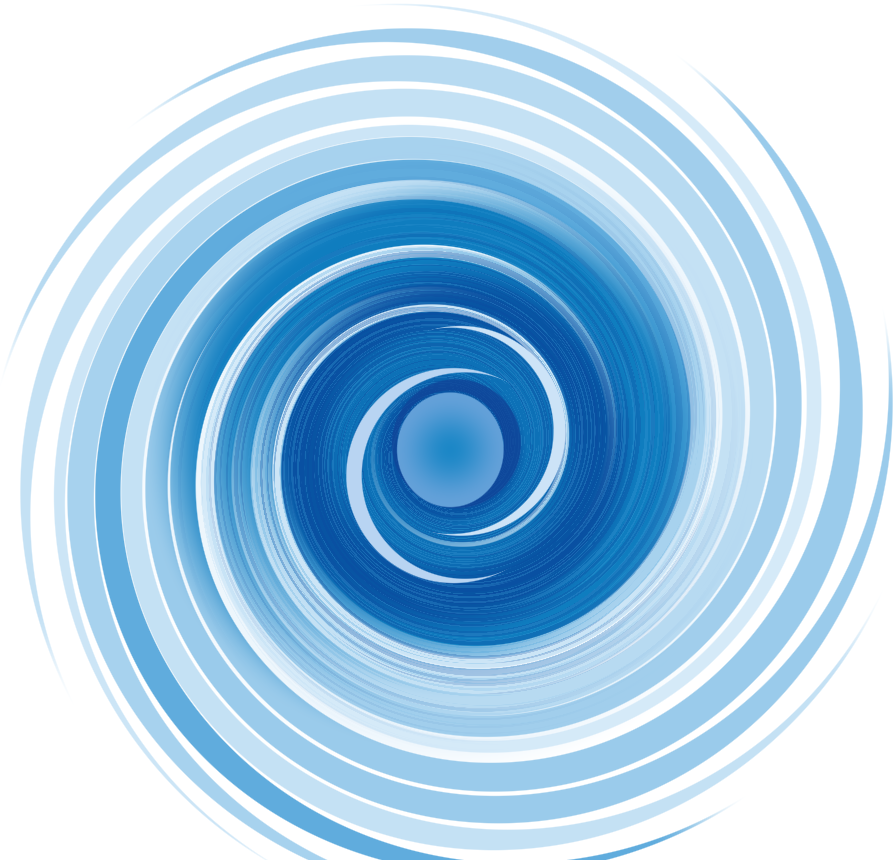
Give the GLSL for this background, as a Shadertoy shader.

```glsl
// A blue whirlpool of tapering spiral arms around a soft glowing disc, on white.

const float TAU = 6.2831853;
const float PITCH = 0.129;      // logarithmic growth per radian
const float TIP_RADIUS = 0.53;  // where the arms end

const vec3 PALE = vec3(0.86, 0.93, 0.98);
const vec3 SKY  = vec3(0.35, 0.66, 0.86);
const vec3 BLUE = vec3(0.06, 0.49, 0.75);
const vec3 NAVY = vec3(0.03, 0.33, 0.64);

// Per arm: tip angle in degrees, relative width, radius where it turns blue, tint
const vec4 ARMS[10] = vec4[10](
    vec4( 19.0, 0.076, 0.359, 0.50), vec4( 61.0, 0.088, 0.355, 0.50),
    vec4(136.0, 0.075, 0.312, 0.45), vec4(173.0, 0.076, 0.291, 0.28),
    vec4(215.0, 0.080, 0.251, 0.18), vec4(277.0, 0.073, 0.264, 0.40),
    vec4(311.0, 0.074, 0.312, 0.95), vec4(343.0, 0.066, 0.325, 0.18),
    vec4(104.0, 0.040, 0.250, 0.05), vec4(252.0, 0.036, 0.149, 0.12));

vec2 gradient(vec2 cell) {
    float h = fract(sin(dot(cell, vec2(127.1, 311.7))) * 43758.5);
    return vec2(cos(h * TAU), sin(h * TAU));
}

float gradientNoise(vec2 p) {
    vec2 i = floor(p), f = p - i, e = vec2(0.0, 1.0);
    vec2 u = f * f * f * (f * (f * 6.0 - 15.0) + 10.0);
    return mix(mix(dot(gradient(i), f), dot(gradient(i + e.yx), f - e.yx), u.x),
               mix(dot(gradient(i + e.xy), f - e.xy), dot(gradient(i + 1.0), f - 1.0), u.x), u.y);
}

float fill(float dist, float px) {
    return clamp(0.5 - dist / px, 0.0, 1.0);
}

// Sliver between a disc and a second disc shifted sideways
float crescent(vec2 p, float radius, float hole, float shift, float px) {
    return fill(max(length(p) - radius, hole - length(p - vec2(shift, 0.0))), px);
}

// Deep colour of the vortex at radius r
vec3 coreColour(float r) {
    float dark = smoothstep(0.225, 0.18, r) * (1.0 - 0.7 * smoothstep(0.16, 0.125, r));
    return mix(BLUE, NAVY, max(dark, smoothstep(0.1, 0.07, r)));
}

void mainImage(out vec4 fragColor, in vec2 fragCoord) {
    float px = 1.3 / iResolution.y;
    vec2 p = (fragCoord - vec2(0.5026, 0.477) * iResolution.xy) / iResolution.y;
    float r = max(length(p), 0.001);
    float theta = atan(p.y, p.x);
    vec3 core = coreColour(r);

    // White ground, tinted toward the vortex
    vec3 col = mix(vec3(1.0), PALE, 0.5 * smoothstep(0.39, 0.33, r));
    col = mix(col, core, smoothstep(0.235, 0.205, r));

    // Spiral arms, each wound up to three times
    for (int i = 0; i < 10; i++) {
        vec4 arm = ARMS[i];
        float turn = mod(radians(arm.x) - theta, TAU);
        vec3 tint = mix(mix(PALE, SKY, arm.w), core, smoothstep(arm.z, arm.z - 0.08, r));
        for (int n = 0; n < 3; n++) {
            float a = turn + TAU * float(n);
            float offset = abs(log(r / TIP_RADIUS) + PITCH * a);
            float halfWidth = 0.5 * arm.y * smoothstep(-0.2, 1.7, a)
                            * (1.0 + 0.4 * smoothstep(3.5, 5.5, a));
            float cover = fill((offset - halfWidth) * r, px) * smoothstep(0.0, 0.25, a);
            col = mix(col, tint, cover);
        }
    }

    // Fine overlapping streaks that follow the spiral
    float s = theta + log(TIP_RADIUS / r) / PITCH;
    float streak = gradientNoise(vec2(cos(s), sin(s)) * 6.0 + r * 9.0);
    float fine = gradientNoise(vec2(sin(s), cos(s)) * 11.0 - r * 14.0);
    float inner = smoothstep(0.36, 0.2, r);
    col = mix(col, vec3(0.05, 0.28, 0.62), 0.3 * inner * smoothstep(0.08, 0.13, streak));
    col = mix(col, vec3(0.25, 0.62, 0.85), 0.28 * inner * smoothstep(0.1, 0.16, fine));

    // Bright slivers on either side of the eye
    float left = crescent(p - vec2(0.004, -0.03), 0.125, 0.12, 0.013, px);
    float right = crescent(p - vec2(0.012, 0.022), 0.122, 0.12, -0.012, px);
    col = mix(col, vec3(0.72, 0.83, 0.95), left);
    col = mix(col, vec3(0.80, 0.89, 0.97), right);

    // Dark rim and glowing disc
    float rim = crescent(p - vec2(0.007, 0.007), 0.075, 0.062, -0.007, px);
    col = mix(col, vec3(0.06, 0.27, 0.6), 0.8 * rim);
    vec3 glow = mix(vec3(0.11, 0.53, 0.78), vec3(0.39, 0.63, 0.85), smoothstep(0.0, 0.065, r));
    col = mix(col, glow, fill(length(p * vec2(1.0, 0.93)) - 0.062, px));

    fragColor = vec4(col, 1.0);
}
```
